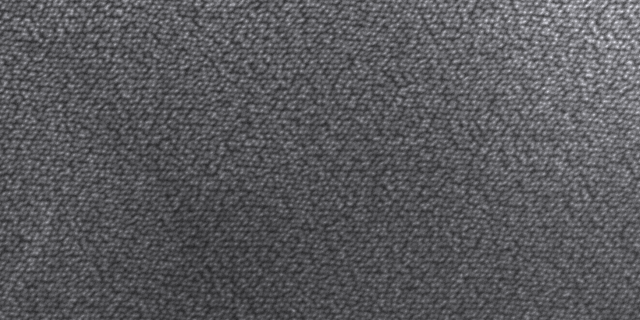
Reproduce this texture procedurally as a WebGL 2 fragment shader.

```glsl
#version 300 es
precision highp float;
// Worn charcoal woven cloth: a jittered, staggered lattice of leaning thread
// knots (cellular noise) roughened by fine sines, lit by broad gradients from
// the upper right, with faint scuffs, lint flecks and a rubbed streak.

#define KNOTS vec2(58.0, 64.0)   // knots per canvas height, across and up
#define ROW_TILT 0.03            // fall of the rows towards the right
#define JITTER 0.42              // knot displacement within its cell
#define TIGHTNESS 6.4            // falloff of each knot
#define SLANT -0.35              // lean of the knots, negative to the right
#define MERGE 1.4                // how far the knot tops flatten together
#define CONTRAST 0.98            // depth of the weave
#define BASE_LIGHT 0.318         // tone of the cloth in the shade
#define GLOW 0.135               // strength of the upper right light
#define SCUFF 0.055              // brightness of the pale scuffs
#define LINT 0.16                // brightness of the small flecks
#define TINT vec3(0.990, 0.990, 1.028)

uniform vec2 u_resolution;
out vec4 fragColor;

vec3 hash3(vec2 cell) {
  vec3 h = fract(cell.xyx * vec3(0.1031, 0.1030, 0.0973));
  h += dot(h, h.yxz + 33.33);
  return fract((h.xxy + h.yzz) * h.zyx);
}

float blob(vec2 offset, float radius) {
  return exp(-dot(offset, offset) / (radius * radius));
}

float segmentDistance(vec2 p, vec2 a, vec2 b) {
  vec2 ap = p - a, ab = b - a;
  return length(ap - ab * clamp(dot(ap, ab) / dot(ab, ab), 0.0, 1.0));
}

// Smooth mottling from layered, turned sines, about -1 to 1
float mottle(vec2 p) {
  float sum = 0.0, weight = 0.5;
  for (int i = 0; i < 4; i++) {
    sum += weight * sin(p.x + 1.3 * sin(p.y)) * cos(p.y + 0.7 * sin(p.x));
    p = mat2(1.2, 1.5, -1.5, 1.2) * p + 2.7;
    weight *= 0.65;
  }
  return sum;
}

// Woven knots with softened tops and dark pits, centred near zero
float weave(vec2 p) {
  p += 0.004 * vec2(sin(p.y * 19.0 + p.x * 5.0), sin(p.x * 11.0 + p.y * 7.0));
  vec2 q = vec2(p.x - ROW_TILT * p.y, p.y + ROW_TILT * p.x) * KNOTS;
  q.x -= 0.5 * q.y;
  vec2 home = floor(q);
  float sum = 0.0;
  for (int j = -1; j <= 1; j++) {
    for (int i = -1; i <= 1; i++) {
      vec2 cell = home + vec2(i, j);
      vec3 h = hash3(cell + 300.0);
      vec2 d = q - cell - 0.5 - JITTER * (h.xy - 0.5);
      float lean = SLANT + 0.6 * (fract(h.z * 17.0) - 0.5);
      d.x += (lean + 0.5) * d.y;
      float shine = 0.62 + 0.68 * h.z;
      sum += shine * exp(-TIGHTNESS * dot(d, d)) * (1.0 + 0.35 * (d.y - d.x));
    }
  }
  float glint = 0.25 * smoothstep(0.8, 1.3, sum);
  return 1.0 - exp(-MERGE * sum) + glint - 0.49;
}

// Sparse soft spots, each kept inside its own cell
float scatter(vec2 p, float size, float chance, vec2 radius) {
  vec2 cell = floor(p / size);
  vec3 h = hash3(cell + 71.0);
  vec2 d = fract(p / size) - mix(vec2(0.3), vec2(0.7), h.xy);
  float turn = 6.2832 * fract(h.z * 37.0);
  d = mat2(cos(turn), sin(turn), -sin(turn), cos(turn)) * d;
  return step(1.0 - chance, h.z) * blob(d / radius, 1.0);
}

// Broad light and shade over the cloth
float illumination(vec2 p) {
  float light = BASE_LIGHT + 0.075 * p.y * p.y;
  light += GLOW * blob(p - vec2(2.0, 0.95), 0.5);
  light += 0.03 * smoothstep(1.2, 1.9, p.x);
  light += 0.03 * blob(p - vec2(0.15, 0.45), 0.25);
  light -= 0.035 * blob(p - vec2(0.72, 0.12), 0.32);
  float fold = segmentDistance(p, vec2(0.22, 0.85), vec2(0.62, 0.25));
  light -= 0.02 * exp(-fold * fold * 90.0);
  return light + 0.009 * mottle(p * 6.0);
}

void main() {
  vec2 p = gl_FragCoord.xy / u_resolution.y;
  float light = illumination(p);

  // Rubbed marks, broken up by the mottling
  float patchy = 0.75 + 0.4 * mottle(p * 55.0);
  float streak = segmentDistance(p, vec2(0.0, 0.03), vec2(0.15, 0.32));
  float rubbed = 1.1 * exp(-streak * streak * 1500.0);
  rubbed += scatter(p, 0.27, 0.25, vec2(0.14, 0.09));
  light += SCUFF * rubbed * patchy;

  // Weave is crisper towards the top and softer to the lower right
  float depth = CONTRAST * (0.92 + 0.22 * p.y - 0.06 * p.x);
  float tone = light * (1.0 + depth * weave(p) + 0.16 * mottle(p * 260.0));

  // Tiny pale lint
  tone += LINT * scatter(p + 0.37, 0.11, 0.08, vec2(0.07, 0.035));
  fragColor = vec4(clamp(tone * TINT, 0.0, 1.0), 1.0);
}
```
